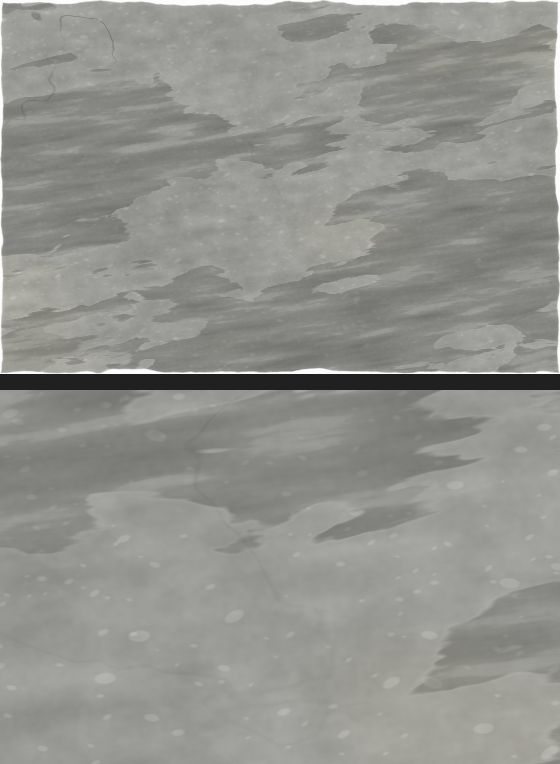
Top: the whole. Bottom: its middle third, enlarged.
Write a WebGL 2 fragment shader that draws this texture.

```glsl
#version 300 es
precision highp float;

uniform vec2 u_resolution;
out vec4 fragColor;

float hash(vec2 p) {
    vec3 q = fract(vec3(p.xyx) * 0.1031);
    q += dot(q, q.yzx + 33.33);
    return fract((q.x + q.y) * q.z);
}

float valueNoise(vec2 p) {
    vec2 cell = floor(p), f = fract(p);
    f = f * f * (3.0 - 2.0 * f);
    float low = mix(hash(cell), hash(cell + vec2(1, 0)), f.x);
    float high = mix(hash(cell + vec2(0, 1)), hash(cell + vec2(1, 1)), f.x);
    return mix(low, high, f.y);
}

float fbm(vec2 p, int octaves) {
    float sum = 0.0, total = 0.0, gain = 0.5;
    for (int i = 0; i < octaves; i++) {
        sum += gain * valueNoise(p);
        total += gain;
        gain *= 0.5;
        p = mat2(0.8, 0.6, -0.6, 0.8) * p * 2.03 + 17.3;
    }
    return sum / total;
}

vec2 rotate(vec2 p, float angle) {
    float c = cos(angle), s = sin(angle);
    return vec2(c * p.x + s * p.y, c * p.y - s * p.x);
}

// Height of the pale mineral layer, stretched along the bedding
float mineralField(vec2 p, vec2 bed) {
    vec2 warp = vec2(fbm(p * 4.0 + 61.0, 3), fbm(p * 4.0 + 83.0, 3)) - 0.5;
    float blobs = fbm(bed * vec2(2.3, 6.0) + warp * 0.9 + 131.0, 6);
    float streaks = fbm(bed * vec2(4.0, 21.0) + warp + 47.0, 5);
    float offset = (p.y - 0.21 - 0.36 * p.x + warp.y * 0.25) / 0.09;
    float band = 0.14 * exp(-offset * offset);
    float top = 0.13 * smoothstep(0.8, 0.94, p.y + warp.x * 0.2)
              * smoothstep(0.08, 0.3, abs(p.x - 0.9));
    return 0.6 * blobs + 0.4 * streaks + band + top;
}

// Short bright flecks, one candidate per grid cell
float flecks(vec2 p, float density, float chance, float pixel) {
    vec2 grid = p * density, cell = floor(grid);
    vec2 centre = 0.3 + 0.4 * vec2(hash(cell + 5.0), hash(cell + 29.0));
    vec2 d = rotate((fract(grid) - centre) / density, hash(cell + 71.0) - 0.5);
    float radius = mix(0.04, 0.12, hash(cell + 13.0)) / density;
    float dist = length(d * vec2(0.5, 1.0)) - radius;
    return step(hash(cell), chance) * (1.0 - smoothstep(-pixel, pixel, dist));
}

// Thin broken fracture along a noise contour
float fracture(vec2 p, float width) {
    float level = abs(fbm(p * vec2(2.0, 3.2) + 211.0, 5) - 0.5);
    float gate = smoothstep(0.55, 0.68, fbm(p * 3.5 + 157.0, 2));
    return gate * (1.0 - smoothstep(0.0, width, level));
}

// Signed distance to the chipped slab outline, positive inside
float slabInside(vec2 p, float aspect) {
    vec2 side = min(p, vec2(aspect, 1.0) - p);
    float chips = 0.011 * fbm(p * 22.0 + 9.0, 4)
                + 0.008 * smoothstep(0.6, 0.8, valueNoise(p * 6.0 + 37.0));
    return min(side.x, side.y) - chips;
}

void main() {
    float pixel = 1.0 / u_resolution.y;
    vec2 p = gl_FragCoord.xy * pixel;
    float aspect = u_resolution.x * pixel;
    vec2 bed = rotate(p, 0.15);

    // Stone layers
    float field = mineralField(p, bed) - 0.555;
    float pale = smoothstep(-0.008, 0.01, field);
    float rim = exp(-pow((field - 0.009) / 0.008, 2.0));
    float grainLines = fbm(bed * vec2(7.0, 48.0) + 19.0, 5) - 0.5;
    float mottling = fbm(p * vec2(24.0, 34.0) + 101.0, 4) - 0.5;
    float broad = fbm(bed * vec2(2.0, 5.0) + 307.0, 3) - 0.5;
    float grit = fbm(p * 150.0, 2) - 0.5;

    float darkTone = 0.523 + 0.17 * grainLines + 0.07 * broad;
    darkTone += 0.035 * smoothstep(0.09, 0.2, grainLines + 0.4 * broad);
    float paleTone = 0.609 + 0.1 * mottling + 0.07 * grainLines + 0.1 * broad;
    float tone = mix(darkTone, paleTone, pale);
    tone += 0.016 * rim + 0.025 * grit;

    // Flecks and fractures
    float specks = 0.0;
    for (int i = 0; i < 3; i++) {
        float density = 24.0 + 17.0 * float(i);
        specks += flecks(bed + float(i) * 3.7, density, 0.16, pixel);
    }
    tone += specks * mix(0.035, 0.055, pale);
    float upper = smoothstep(0.55, 0.95, p.y);
    tone -= 0.11 * fracture(p, 0.006) * mix(0.15, 1.0, upper);

    // Worn rim and pale surround
    float inside = slabInside(p, aspect);
    tone += 0.03 * (1.0 - smoothstep(0.0, 0.012, inside));
    vec3 tint = vec3(0.0, 0.003, -0.016);
    tint += vec3(0.012, 0.004, -0.008) * smoothstep(0.1, 0.25, broad);
    vec3 stone = vec3(tone) + tint;
    vec3 surround = vec3(0.99);
    fragColor = vec4(mix(surround, stone, smoothstep(-pixel, pixel, inside)), 1.0);
}
```
